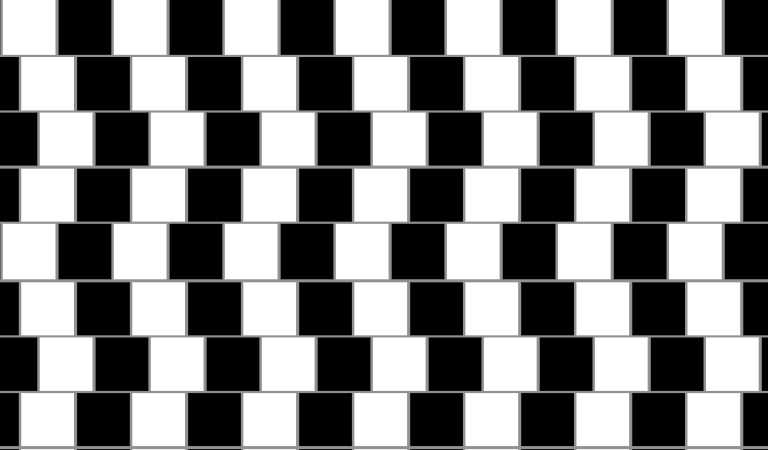
Write a Shadertoy shader that draws this pattern.

```glsl
// Cafe wall illusion: staggered rows of black and white tiles with grey mortar.
// Lengths are fractions of the canvas height.

const float TILE_WIDTH = 0.12337;
const float ROW_HEIGHT = 0.12356;
const float LEFT_MARGIN = 0.0034;
const float TOP_MARGIN = 0.0007;
const float TALL_ROW_MIDDLE = 0.555;
const float TALL_ROW_EXTRA = 0.0055;
const vec3 MORTAR = vec3(0.57);

// Anti-aliased coverage of a line of the given width
float lineMask(float dist, float width, float pixel) {
    return clamp(0.5 + (0.5 * width - abs(dist)) / pixel, 0.0, 1.0);
}

// Sideways shift of a row, in thirds of a tile: 0, 1, 2, 1, ...
float rowShift(float row) {
    return abs(mod(row + 2.0, 4.0) - 2.0) / 3.0;
}

// Horizontal seams: the third, fifth and eighth are thicker
float seamWidth(float seam) {
    bool thick = seam == 3.0 || seam == 5.0 || seam == 8.0;
    return thick ? 0.0068 : 0.0048;
}

// Vertical joints: those on the left of a black tile are wider
float jointWidth(float joint) {
    return mix(0.0055, 0.0069, mod(joint, 2.0));
}

void mainImage(out vec4 fragColor, in vec2 fragCoord) {
    float pixel = 1.0 / iResolution.y;
    vec2 p = fragCoord * pixel;

    // Rows counted from the top; the fifth is slightly taller
    float depth = 1.0 - p.y - TOP_MARGIN;
    depth -= clamp(depth - TALL_ROW_MIDDLE, 0.0, TALL_ROW_EXTRA);
    float v = depth / ROW_HEIGHT;
    float row = clamp(floor(v), 0.0, 7.0);

    // Alternating tiles along the shifted row
    float u = (p.x - LEFT_MARGIN) / TILE_WIDTH - rowShift(row);
    vec3 color = vec3(1.0 - mod(floor(u), 2.0));

    // Mortar between tiles and between rows
    float joint = round(u);
    float seam = round(v);
    float vertical = lineMask((u - joint) * TILE_WIDTH, jointWidth(joint), pixel);
    float horizontal = lineMask((v - seam) * ROW_HEIGHT, seamWidth(seam), pixel);
    horizontal *= step(0.5, seam);
    color = mix(color, MORTAR, max(vertical, horizontal));

    fragColor = vec4(color, 1.0);
}
```
